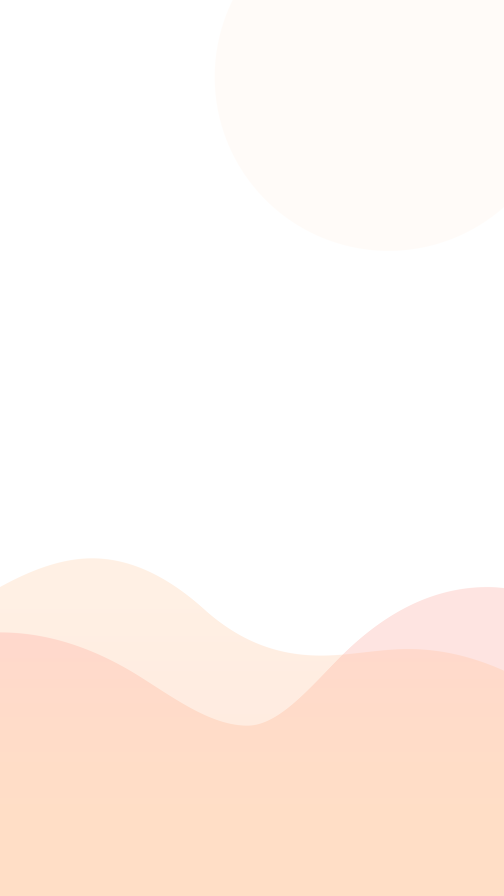
A Shadertoy shader for this background:

```glsl
// Soft pastel landscape: two translucent waves below a pale sun disc.

const vec3 WHITE = vec3(1.0);
const vec3 SUN = vec3(1.0, 0.985, 0.973);
const vec3 CREAM_HIGH = vec3(1.0, 0.943, 0.896);
const vec3 CREAM_LOW = vec3(1.0, 0.925, 0.880);
const vec3 PINK = vec3(0.996, 0.894, 0.882);
const vec3 PEACH_HIGH = vec3(1.0, 0.848, 0.803);
const vec3 PEACH_LOW = vec3(1.0, 0.872, 0.775);

// Each knot holds x, height and slope, in units of the canvas width.
const int KNOTS = 6;
const vec3 BACK_WAVE[KNOTS] = vec3[KNOTS](
    vec3(0.0, 0.613, 0.55), vec3(0.183, 0.670, 0.0), vec3(0.405, 0.569, -0.9),
    vec3(0.637, 0.477, 0.0), vec3(0.810, 0.490, 0.0), vec3(1.0, 0.447, -0.45));
const vec3 FRONT_WAVE[KNOTS] = vec3[KNOTS](
    vec3(0.0, 0.523, 0.0), vec3(0.278, 0.435, -0.63), vec3(0.491, 0.338, 0.0),
    vec3(0.671, 0.470, 1.02), vec3(0.968, 0.613, 0.0), vec3(1.0, 0.611, -0.1));

// Cubic Hermite curve between two knots.
float hermite(vec3 a, vec3 b, float x) {
    float span = b.x - a.x;
    float t = clamp((x - a.x) / span, 0.0, 1.0);
    float s = 1.0 - t;
    return mix(a.y, b.y, t * t * (3.0 - 2.0 * t))
         + span * s * t * (a.z * s - b.z * t);
}

float waveHeight(vec3 knots[KNOTS], float x) {
    float height = knots[0].y;
    for (int i = 0; i < KNOTS - 1; i++) {
        if (x >= knots[i].x) height = hermite(knots[i], knots[i + 1], x);
    }
    return height;
}

// Smooth coverage: one where the distance is negative.
float coverage(float dist, float pixel) {
    return 1.0 - smoothstep(-0.7 * pixel, 0.7 * pixel, dist);
}

void mainImage(out vec4 fragColor, in vec2 fragCoord) {
    vec2 p = fragCoord / iResolution.x;
    float pixel = 1.0 / iResolution.x;

    // Sky and sun
    float sun = coverage(length(p - vec2(0.771, 1.625)) - 0.345, pixel);
    vec3 sky = mix(WHITE, SUN, sun);

    // Wave shapes
    float back = coverage(p.y - waveHeight(BACK_WAVE, p.x), pixel);
    float front = coverage(p.y - waveHeight(FRONT_WAVE, p.x), pixel);

    // Vertical gradients of the layers and of their overlap
    vec3 cream = mix(CREAM_LOW, CREAM_HIGH, smoothstep(0.33, 0.67, p.y));
    float rise = clamp(p.y / 0.52, 0.0, 1.0);
    vec3 peach = mix(PEACH_LOW, PEACH_HIGH, rise * rise);

    vec3 behind = mix(sky, cream, back);
    vec3 ahead = mix(PINK, peach, back);
    fragColor = vec4(mix(behind, ahead, front), 1.0);
}
```
